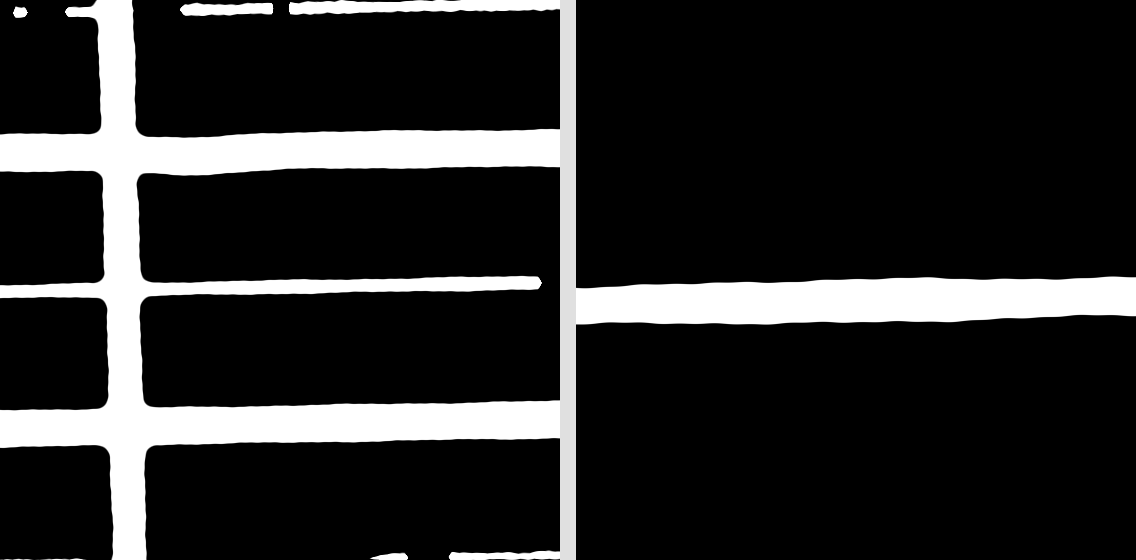
Left: the whole. Right: its middle third, enlarged.
Write a WebGL 2 fragment shader that draws this pattern.

```glsl
#version 300 es
precision highp float;
// Black blocks split by rough white bands: alternating thick and thin rows and one leaning column.

uniform vec2 u_resolution;
out vec4 fragColor;

const vec3 BLOCK = vec3(0.0);
const vec3 BAND = vec3(1.0);
const float THICK = 0.0332;
const float THIN = 0.0120;
const float COLUMN = 0.0310;
const float FILLET = 0.024;
const float TEAR_DEPTH = 0.030;
const int ROWS = 5;

float hash(vec2 p) {
    return fract(sin(dot(p, vec2(127.1, 311.7))) * 4375.85);
}

// Distance to the nearest jittered cell point
float cellular(vec2 p) {
    vec2 cell = floor(p);
    float nearest = 2.0;
    for (int j = -1; j <= 1; j++) {
        for (int i = -1; i <= 1; i++) {
            vec2 id = cell + vec2(i, j);
            vec2 point = id + vec2(hash(id), hash(id + 19.0));
            nearest = min(nearest, distance(p, point));
        }
    }
    return nearest;
}

// Layered sines for an uneven hand-cut edge
float wobble(float t, float seed) {
    return 0.55 * sin(t * 19.0 + seed * 2.3)
         + 0.30 * sin(t * 47.0 + seed * 4.1)
         + 0.20 * sin(t * 113.0 + seed * 1.7)
         + 0.12 * sin(t * 291.0 + seed * 3.3);
}

float bump(float x, float centre, float width) {
    float t = (x - centre) / width;
    return exp(-t * t);
}

// One where the band is torn away, zero elsewhere
float tear(float x, float centre, float width) {
    return 1.0 - smoothstep(0.6 * width, 1.2 * width, abs(x - centre));
}

float smoothUnion(float a, float b, float k) {
    float h = max(k - abs(a - b), 0.0) / k;
    return min(a, b) - 0.25 * h * h * k;
}

// Band with separately wobbling sides
float band(float across, float along, float halfWidth, float rough, float seed) {
    float side = across > 0.0 ? 0.0 : 2.7;
    return abs(across) - halfWidth - rough * wobble(along, seed + side);
}

// Breaks in the thin rows
float rowTears(float x, int row) {
    if (row == 0) return max(tear(x, 0.42, 0.24), tear(x, 0.765, 0.036));
    if (row == 2) return tear(x, 1.0, 0.034);
    if (row == 4) {
        float left = max(tear(x, 0.0, 0.024), tear(x, 0.083, 0.034));
        return max(left, max(tear(x, 0.275, 0.048), tear(x, 0.502, 0.014)));
    }
    return 0.0;
}

float rowDistance(vec2 p, int row) {
    float n = float(row);
    bool thick = row % 2 == 1;
    float slope = row == 3 ? 0.009 : 0.0165;
    float sag = row == 3 ? 0.009 * bump(p.x, 0.34, 0.11) : 0.0;
    float centre = -0.008 + 0.241 * n + 0.0013 * n * n + slope * p.x - sag;
    float halfWidth = thick ? THICK : THIN;
    if (row == 0) halfWidth *= 0.6;
    if (row == 4) halfWidth *= 0.85;
    // Ragged wear shows on the outer thin rows
    float wear = row % 4 == 0 ? 0.004 * (cellular(p * vec2(45.0, 90.0)) - 0.45) : 0.0;
    halfWidth -= wear + TEAR_DEPTH * rowTears(p.x, row);
    return band(p.y - centre, p.x, halfWidth, 0.0016, n);
}

float columnDistance(vec2 p) {
    float centre = 0.206 + 0.026 * (1.0 - p.y);
    return band(p.x - centre, p.y, COLUMN, 0.0026, 7.0);
}

void main() {
    vec2 p = gl_FragCoord.xy / u_resolution;
    float rows = 1.0;
    for (int i = 0; i < ROWS; i++) rows = min(rows, rowDistance(p, i));
    float d = smoothUnion(rows, columnDistance(p), FILLET);
    float blur = 0.7 / min(u_resolution.x, u_resolution.y);
    fragColor = vec4(mix(BAND, BLOCK, smoothstep(-blur, blur, d)), 1.0);
}
```
